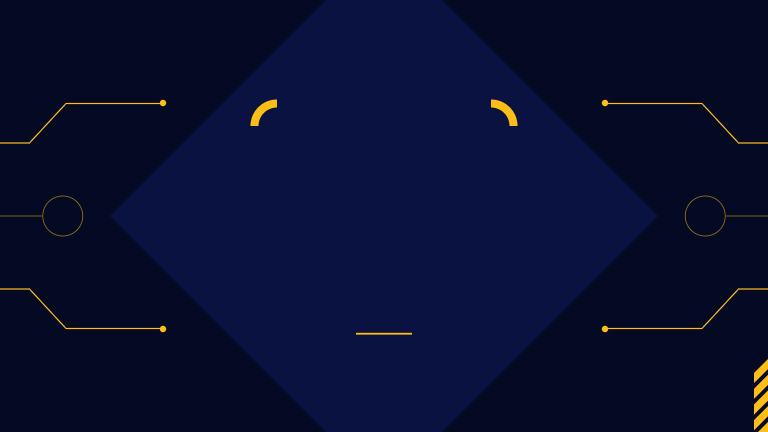
Give the GLSL for this background, as a Shadertoy shader.

```glsl
// A navy backdrop with a large diamond, framed by golden circuit traces,
// rings, corner arcs and a hazard-striped tab. Mirrored coordinates and
// distance functions, in units of the canvas height, form every part.

#define NAVY vec3(0.016, 0.035, 0.14)
#define INDIGO vec3(0.035, 0.07, 0.255)
#define GOLD vec3(1.0, 0.75, 0.07)
#define DIAMOND_RADIUS 0.634
#define TRACE_HALF_WIDTH 0.0014
#define RING_HALF_WIDTH 0.0009
#define RING_OPACITY 0.62
#define STRIPE_PERIOD 0.0364
#define STRIPE_WIDTH 0.0235

float segmentDistance(vec2 p, vec2 a, vec2 b) {
    vec2 ab = b - a;
    return length(p - a - ab * clamp(dot(p - a, ab) / dot(ab, ab), 0.0, 1.0));
}

float boxDistance(vec2 p, vec2 halfSize) {
    vec2 d = abs(p) - halfSize;
    return length(max(d, 0.0)) + min(max(d.x, d.y), 0.0);
}

// Coverage of a shape, smoothed over one pixel.
float coverage(float dist) {
    return clamp(0.5 - dist * iResolution.y, 0.0, 1.0);
}

// Bent trace ending in a dot, for the quadrant with positive coordinates.
float circuitTrace(vec2 p) {
    vec2 innerEnd = vec2(0.5116, 0.2604);
    vec2 upperBend = vec2(0.7361, 0.2604);
    vec2 lowerBend = vec2(0.8206, 0.1690);
    float wire = segmentDistance(p, innerEnd, upperBend);
    wire = min(wire, segmentDistance(p, upperBend, lowerBend));
    wire = min(wire, segmentDistance(p, lowerBend, vec2(1.0, lowerBend.y)));
    float dotShape = length(p - vec2(0.5116, 0.2616)) - 0.0074;
    return min(wire - TRACE_HALF_WIDTH, dotShape);
}

// Outlined circle with a lead running to the side edge.
float ringWithLead(vec2 p) {
    vec2 center = vec2(0.7436, 0.0);
    float radius = 0.0463;
    float ring = abs(length(p - center) - radius);
    float lead = segmentDistance(p, center + vec2(radius, 0.0), vec2(1.0, 0.0));
    return min(ring, lead) - RING_HALF_WIDTH;
}

// Quarter of a thick ring, opening toward the middle.
float cornerArc(vec2 p) {
    vec2 q = p - vec2(0.2477, 0.2083);
    float band = abs(length(q) - 0.0521) - 0.0093;
    return max(band, max(-q.x, -q.y));
}

// Diagonal stripes clipped to a tab in the lower right corner.
float hazardStripes(vec2 p) {
    float along = p.x - p.y - 1.2199;
    float offset = mod(along, STRIPE_PERIOD) - 0.5 * STRIPE_WIDTH;
    offset = min(abs(offset), abs(offset - STRIPE_PERIOD));
    float stripe = (offset - 0.5 * STRIPE_WIDTH) * 0.7071;
    return max(stripe, max(0.8565 - p.x, -along * 0.7071));
}

void mainImage(out vec4 fragColor, in vec2 fragCoord) {
    vec2 p = (fragCoord - 0.5 * iResolution.xy) / iResolution.y;
    vec2 sides = vec2(abs(p.x), p.y);
    vec2 quadrant = abs(p);

    // Backdrop and diamond
    float diamond = (quadrant.x + quadrant.y - DIAMOND_RADIUS) * 0.7071;
    vec3 color = mix(NAVY, INDIGO, coverage(diamond));

    // Faint rings
    color = mix(color, GOLD, RING_OPACITY * coverage(ringWithLead(sides)));

    // Solid golden parts
    float gold = min(circuitTrace(quadrant), cornerArc(sides));
    gold = min(gold, boxDistance(p - vec2(0.0, -0.2725), vec2(0.0648, 0.0021)));
    gold = min(gold, hazardStripes(p));
    color = mix(color, GOLD, coverage(gold));

    fragColor = vec4(color, 1.0);
}
```
